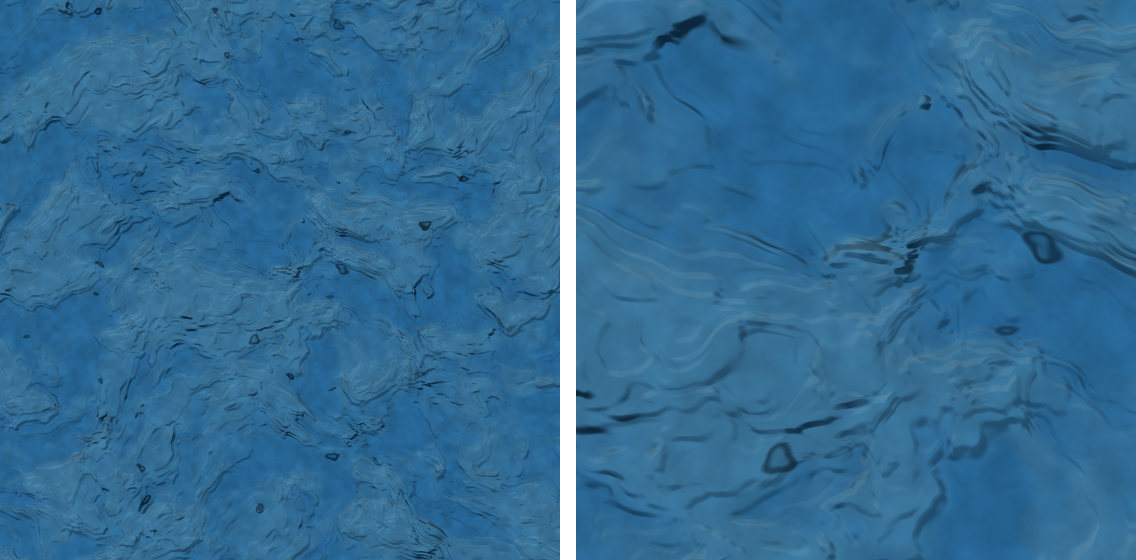
Left: the whole. Right: its middle third, enlarged.
Reproduce this texture procedurally as a WebGL 2 fragment shader.

```glsl
#version 300 es
precision highp float;
// Crinkled blue paint: flaky raised plates, smooth channels, dark creases and small pits.

#define PLATE_SCALE vec2(8.5, 11.0)
#define CRINKLE_SCALE vec2(19.0, 24.0)
#define WARP_AMOUNT 0.16
#define TERRACES 10.0
#define CRINKLE_STEPS 6.0
#define CHANNEL_LEVEL 0.41
#define RELIEF_STEP 0.0036
#define PIT_CHANCE 0.10
#define CHANNEL_COLOR vec3(0.146, 0.390, 0.574)
#define PLATE_COLOR vec3(0.222, 0.446, 0.592)
#define CREASE_COLOR vec3(0.040, 0.140, 0.220)
#define GLINT_COLOR vec3(0.080, 0.070, 0.054)

uniform vec2 u_resolution;
out vec4 fragColor;

float hash(vec2 p) {
    vec3 h = fract(vec3(p.xyx) * 0.1031);
    h += dot(h, h.yzx + 33.33);
    return fract((h.x + h.y) * h.z);
}

float noise(vec2 p) {
    vec2 cell = floor(p), f = fract(p);
    vec2 u = f * f * f * (f * (f * 6.0 - 15.0) + 10.0);
    float bottom = mix(hash(cell), hash(cell + vec2(1, 0)), u.x);
    float top = mix(hash(cell + vec2(0, 1)), hash(cell + vec2(1, 1)), u.x);
    return mix(bottom, top, u.y);
}

float fbm(vec2 p, int octaves) {
    const mat2 turn = mat2(0.8, 0.6, -0.6, 0.8);
    float sum = 0.0, total = 0.0, amplitude = 0.5;
    for (int i = 0; i < octaves; i++) {
        sum += amplitude * noise(p);
        total += amplitude;
        amplitude *= 0.54;
        p = turn * p * 2.03 + 19.7;
    }
    return sum / total;
}

// Bends the plane so that outlines swirl, fold and slant both ways.
vec2 bend(vec2 p) {
    vec2 offset = vec2(fbm(p * 6.0 + 3.1, 4), fbm(p * 6.0 + 47.3, 4)) - 0.5;
    float slant = 0.07 * sin(7.0 * p.x + 2.5 * p.y + 0.6);
    return p + WARP_AMOUNT * offset + vec2(0.0, slant);
}

float plateNoise(vec2 bent) {
    return fbm(bent * PLATE_SCALE + 8.0, 5);
}

float crinkleNoise(vec2 bent) {
    return fbm(bent * CRINKLE_SCALE + 31.0, 3);
}

float terrace(float level) {
    return floor(level) + smoothstep(0.25, 0.70, fract(level));
}

// Height in steps: flat channels, large flakes and small torn crinkles.
float surfaceHeight(vec2 p) {
    vec2 bent = bend(p);
    float above = plateNoise(bent) - CHANNEL_LEVEL;
    float crinkles = terrace(CRINKLE_STEPS * crinkleNoise(bent));
    float activity = smoothstep(0.25, 0.65, noise(p * 11.0 + 14.0));
    activity *= mix(0.5, 1.0, smoothstep(-0.04, 0.06, above));
    return terrace(max(above, 0.0) * TERRACES) + (0.3 + 0.75 * activity) * crinkles;
}

// Scattered pits: dark ragged spots, hollow towards the upper side.
float pits(vec2 p) {
    vec2 grid = p * 14.0;
    vec2 cell = floor(grid);
    vec2 center = 0.25 + 0.5 * vec2(hash(cell + 5.0), hash(cell + 23.0));
    vec2 d = fract(grid) - center;
    d += 0.14 * (vec2(noise(p * 80.0), noise(p * 80.0 + 31.0)) - 0.5);
    float angle = 1.6 * (hash(cell + 11.0) - 0.5);
    d = mat2(cos(angle), -sin(angle), sin(angle), cos(angle)) * d;
    float radius = mix(0.04, 0.09, hash(cell + 41.0));
    float dist = length(d * vec2(0.7, 1.3)) - radius;
    float spot = 1.0 - smoothstep(-0.01, 0.035, dist);
    float hollow = 1.0 - smoothstep(-0.06, -0.015, dist - 0.25 * d.y);
    float present = step(hash(cell + 71.0), PIT_CHANCE);
    return present * mix(0.5, 1.0, hash(cell + 59.0)) * spot * (1.0 - 0.7 * hollow);
}

void main() {
    vec2 p = gl_FragCoord.xy / min(u_resolution.x, u_resolution.y);
    vec2 bent = bend(p);

    // Colour of channels and plates, broken up by the crinkles, with a fine mottle.
    float cover = mix(plateNoise(bent), crinkleNoise(bent), 0.35);
    float raised = smoothstep(CHANNEL_LEVEL - 0.06, CHANNEL_LEVEL + 0.20, cover);
    vec3 color = mix(CHANNEL_COLOR, PLATE_COLOR, raised);
    color *= 1.0 + 0.22 * (fbm(p * 60.0, 3) - 0.5);

    // Relief lit from the upper left; every steep edge also holds some dirt.
    float here = surfaceHeight(p);
    vec2 gradient = vec2(surfaceHeight(p + vec2(RELIEF_STEP, 0.0)),
                         surfaceHeight(p + vec2(0.0, RELIEF_STEP))) - here;
    float slope = dot(gradient, normalize(vec2(-0.5, 0.85)));
    float crease = smoothstep(0.15, 1.15, max(slope, 0.45 * length(gradient)));
    float accent = smoothstep(0.54, 0.76, fbm(p * 17.0 + 61.0, 3));
    float glint = smoothstep(0.15, 0.90, -slope);
    color = mix(color, CREASE_COLOR, crease * mix(0.42, 0.95, accent));
    color += GLINT_COLOR * glint * (0.4 + 0.6 * raised);

    color = mix(color, CREASE_COLOR * 0.6, 0.9 * pits(p));
    fragColor = vec4(clamp(color, 0.0, 1.0), 1.0);
}
```
